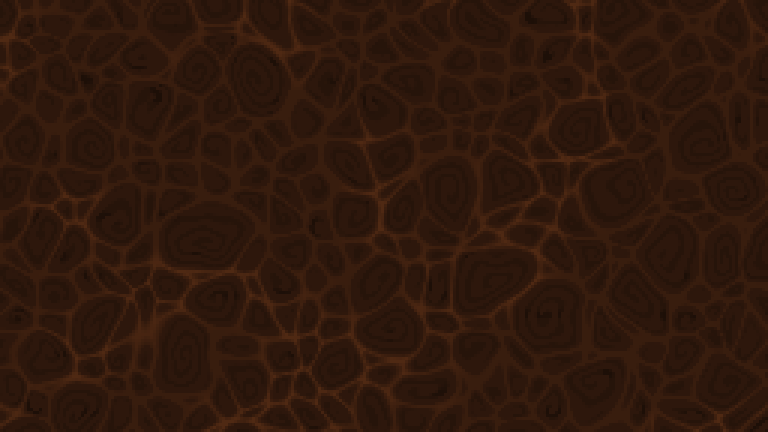
A Shadertoy shader for this texture:

```glsl
// Dark pixelated hide: rounded cells of mixed size with faint spiral cores.
// A weighted Voronoi diagram gives the cells, a soft minimum of its edge
// distances rounds their corners, and slow noise lights up a few junctions.

#define PIXEL_ROWS 144.0   // coarse pixels per canvas height
#define CELL_ROWS 13.0     // cell sites per canvas height
#define SIZE_SPREAD 1.3    // weight of the largest cells
#define ROUNDNESS 12.0     // lower values round the corners more
#define SEAM_WIDTH 0.042   // half width of a seam, in cells
#define SWIRL_PITCH 0.29   // distance between spiral arms, in cells
#define SWIRL_CUT 0.3      // higher values thin the spiral arms
#define CELL_COLOR vec3(0.176, 0.090, 0.047)
#define CORE_COLOR vec3(0.150, 0.078, 0.039)
#define SEAM_COLOR vec3(0.220, 0.112, 0.054)
#define GLOW_COLOR vec3(0.310, 0.160, 0.075)

const float TAU = 6.2831853;

float hash(vec2 p) {
    return fract(sin(dot(p, vec2(127.1, 311.7))) * 43758.5453);
}

float noise(vec2 p) {
    vec2 i = floor(p), f = fract(p);
    f = f * f * (3.0 - 2.0 * f);
    return mix(mix(hash(i), hash(i + vec2(1, 0)), f.x),
               mix(hash(i + vec2(0, 1)), hash(i + vec2(1, 1)), f.x), f.y);
}

// Site position in xy, weight in z
vec3 cellSite(vec2 id) {
    vec2 jitter = vec2(hash(id), hash(id + 37.3));
    float weight = SIZE_SPREAD * pow(hash(id + 71.9), 5.0);
    return vec3(id + 0.08 + 0.84 * jitter, weight);
}

float powerDistance(vec2 p, vec3 site) {
    vec2 d = p - site.xy;
    return dot(d, d) - site.z;
}

// Finds the owning cell and returns the rounded distance to its edge
float cellEdge(vec2 p, out vec2 owner, out vec3 site) {
    float nearest = 1e5;
    vec2 base = floor(p);
    owner = base;
    site = cellSite(base);
    for (int y = -2; y <= 2; y++)
    for (int x = -2; x <= 2; x++) {
        vec2 id = base + vec2(x, y);
        vec3 s = cellSite(id);
        float d = powerDistance(p, s);
        if (d < nearest) {
            nearest = d;
            owner = id;
            site = s;
        }
    }
    float sum = 0.0;
    for (int y = -2; y <= 2; y++)
    for (int x = -2; x <= 2; x++) {
        if (x == 0 && y == 0) continue;
        vec3 s = cellSite(owner + vec2(x, y));
        float gap = max(length(s.xy - site.xy), 0.05);
        float d = (powerDistance(p, s) - nearest) / (2.0 * gap);
        sum += exp(-ROUNDNESS * d);
    }
    return -log(sum) / ROUNDNESS;
}

void mainImage(out vec4 fragColor, in vec2 fragCoord) {
    // Snap to coarse pixels, then bend the plane for irregular outlines
    vec2 uv = fragCoord / iResolution.y;
    vec2 pixel = floor(uv * PIXEL_ROWS);
    vec2 p = (pixel + 0.5) / PIXEL_ROWS * CELL_ROWS;
    vec2 bend = vec2(noise(p * 0.8 + 11.0), noise(p * 0.8 + 53.0)) - 0.5;
    vec2 q = p + 0.7 * bend;

    vec2 owner;
    vec3 site;
    float edge = cellEdge(q, owner, site);
    edge += 0.012 * (hash(pixel) - 0.5);

    // Seams widen a little where the slow noise is high
    float heat = smoothstep(0.58, 0.88, noise(p * 0.45 + 5.0));
    float seam = SEAM_WIDTH + 0.03 * (noise(p * 0.7 + 29.0) - 0.5) + 0.03 * heat;
    float inside = smoothstep(seam - 0.025, seam + 0.025, edge);

    // Spiral arms follow the outline of each cell
    vec2 fromSite = q - site.xy + 0.001;
    float turn = hash(owner + 91.7) < 0.5 ? -1.0 : 1.0;
    float phase = turn * atan(fromSite.y, fromSite.x) + TAU * edge / SWIRL_PITCH
                + TAU * hash(owner + 17.1) + 3.5 * noise(p * 2.0);
    float arm = smoothstep(SWIRL_CUT - 0.35, SWIRL_CUT + 0.35, sin(phase));
    float core = arm * smoothstep(seam + 0.05, seam + 0.11, edge);
    float ink = core * smoothstep(0.82, 0.92, noise(p * 1.7 + 83.0));

    // Colours
    float glow = heat * smoothstep(0.06, -0.07, edge);
    vec3 seamColor = mix(SEAM_COLOR, GLOW_COLOR, min(1.2 * glow, 1.0));
    vec3 cellColor = mix(CELL_COLOR, CORE_COLOR, core) * (1.0 - 0.25 * ink);
    fragColor = vec4(mix(seamColor, cellColor, inside), 1.0);
}
```
